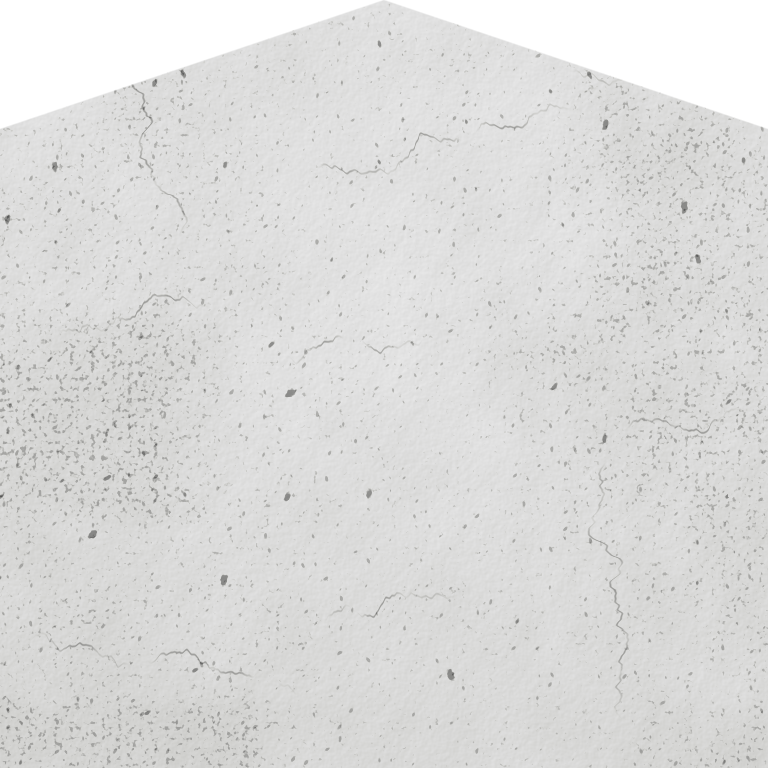
This texture is drawn by a WebGL 2 fragment shader. Its source:

```glsl
#version 300 es
precision highp float;
// Pale weathered plaster filling a gable shape on white.
// Gradient noise gives tone, relief and dark flecks; soft boxes set the stained
// zones; looped, hashed lines and cells add hairline cracks and chips.

uniform vec2 u_resolution;
out vec4 fragColor;

const vec3 DARK_TINT = vec3(1.0, 1.0, 0.988);
const vec3 LIGHT_TINT = vec3(1.0);

// Two random values in 0..1 for a lattice cell.
vec2 hash2(vec2 cell) {
    uvec2 k = uvec2(ivec2(cell)) * uvec2(1597334673u, 3812015801u);
    uint n = (k.x ^ k.y) * 1597334673u;
    n = (n ^ (n >> 15)) * 2246822519u;
    n ^= n >> 13;
    return vec2(n & 65535u, n >> 16) / 65535.0;
}

float cornerSlope(vec2 cell, vec2 offset) {
    float angle = 6.28318 * hash2(cell).x;
    return dot(vec2(cos(angle), sin(angle)), offset);
}

float gradientNoise(vec2 p) {
    vec2 i = floor(p), f = p - i;
    vec2 w = f * f * f * (f * (f * 6.0 - 15.0) + 10.0);
    vec2 e = vec2(1.0, 0.0);
    return mix(mix(cornerSlope(i, f), cornerSlope(i + e, f - e), w.x),
               mix(cornerSlope(i + e.yx, f - e.yx), cornerSlope(i + 1.0, f - 1.0), w.x), w.y);
}

float fbm(vec2 p, int octaves) {
    float sum = 0.0, amplitude = 1.0;
    for (int i = 0; i < octaves; i++) {
        sum += amplitude * gradientNoise(p);
        p = p * 2.03 + 17.3;
        amplitude *= 0.55;
    }
    return sum;
}

vec2 rotate(vec2 p, float angle) {
    float c = cos(angle), s = sin(angle);
    return vec2(c * p.x + s * p.y, c * p.y - s * p.x);
}

// Soft-edged rectangle: 1 inside, 0 outside.
float softBox(vec2 p, vec2 center, vec2 halfSize, vec2 blur) {
    vec2 edge = smoothstep(-blur, blur, halfSize - abs(p - center));
    return edge.x * edge.y;
}

// Stained zones: two sides, a lower strip and vertical runs.
float stainMask(vec2 p) {
    vec2 q = p + 0.05 * vec2(fbm(p * 7.0, 3), 0.3 * fbm(p * 9.0 + 40.0, 3));
    float left = softBox(q, vec2(0.08, 0.455), vec2(0.2, 0.13), vec2(0.1, 0.025));
    float right = softBox(q, vec2(0.85, 0.59), vec2(0.16, 0.25), vec2(0.14, 0.14));
    float lower = softBox(q, vec2(0.15, 0.02), vec2(0.26, 0.065), vec2(0.1, 0.012));
    float sides = 0.4 * smoothstep(0.08, 0.4, abs(q.x - 0.57));
    float runs = 0.35 * gradientNoise(p * vec2(30.0, 5.0)) * smoothstep(0.5, 0.8, p.x);
    float mottling = 0.45 * fbm(p * 8.0 + 9.0, 4);
    return clamp(0.6 * left + 0.45 * right + 0.4 * lower + sides + runs + mottling, 0.0, 1.0);
}

// Wandering hairline along a rotated axis, faded at both ends.
float crack(vec2 p, vec2 center, float angle, float halfLength, float width, float seed) {
    vec2 q = rotate(p - center, angle);
    float path = 0.045 * fbm(vec2(q.x * 9.0, seed), 5);
    float line = 1.0 - smoothstep(0.0, width, abs(q.y - path));
    float fade = 1.0 - smoothstep(0.6 * halfLength, halfLength, abs(q.x));
    return line * fade * smoothstep(-0.4, 0.25, gradientNoise(vec2(q.x * 28.0, seed + 5.0)));
}

float crackLayer(vec2 p, float width) {
    float cover = 0.0;
    for (int i = 0; i < 9; i++) {
        float id = float(i);
        vec2 r = hash2(vec2(id, 71.0)), s = hash2(vec2(id, 83.0));
        vec2 center = (vec2(mod(id, 3.0), floor(id / 3.0)) + 0.2 + 0.6 * r) / 3.0;
        float angle = (s.x - 0.5) * 0.6 + (mod(id, 4.0) == 2.0 ? 1.57 : 0.0);
        cover = max(cover, crack(p, center, angle, mix(0.08, 0.2, s.y), width, id * 7.3 + 0.5));
    }
    return cover;
}

// One ragged chip in some cells of a grid.
float chipLayer(vec2 p, float cells, float chance, float size, float blur) {
    vec2 cell = floor(p * cells);
    vec2 r = hash2(cell + 211.0), s = hash2(cell + 307.0);
    vec2 q = rotate(p - (cell + 0.25 + 0.5 * r) / cells, 0.5 + 1.6 * s.x);
    float radius = size * mix(0.35, 1.0, s.y * s.y);
    float d = length(q * vec2(0.7, 1.3)) + 0.5 * radius * gradientNoise(p * 230.0) - radius;
    return step(hash2(cell + 401.0).x, chance) * (1.0 - smoothstep(-blur, blur, d));
}

void main() {
    vec2 p = gl_FragCoord.xy / u_resolution;
    float pixel = 1.0 / min(u_resolution.x, u_resolution.y);
    float stain = stainMask(p);

    // Broad tone, trowel streaks and raised grain lit from one side.
    float tone = 0.852 + 0.028 * smoothstep(0.0, 0.6, p.y) - 0.03 * stain;
    tone += 0.018 * fbm(p * 5.0 + 3.0, 4);
    tone += 0.012 * gradientNoise(rotate(p, 0.9) * vec2(7.0, 55.0));
    vec2 lightStep = vec2(-0.0016, 0.0016);
    tone += 0.03 * (fbm(p * 125.0, 2) - fbm((p + lightStep) * 125.0, 2));

    // Fine flecks crowd together where the wall is stained.
    float grain = fbm(p * 145.0 + 60.0, 2) + 0.25 * gradientNoise(p * 45.0);
    float threshold = mix(0.4, 0.1, stain);
    tone -= mix(0.15, 0.2, stain) * smoothstep(threshold, threshold + 0.45, grain);

    // Chips and cracks.
    tone -= 0.2 * chipLayer(p, 62.0, 0.2 + 0.3 * stain, 0.0026, 0.001);
    tone -= 0.32 * chipLayer(p + 0.37, 17.0, 0.12 + 0.2 * stain, 0.0055, 0.0012);
    tone -= 0.24 * crackLayer(p, max(0.0024, 1.2 * pixel));

    vec3 wall = tone * mix(DARK_TINT, LIGHT_TINT, smoothstep(0.8, 0.89, tone));
    float gable = (1.0 - 0.336 * abs(p.x - 0.5) - p.y) / 1.055;
    fragColor = vec4(mix(vec3(1.0), wall, smoothstep(-pixel, pixel, gable)), 1.0);
}
```
